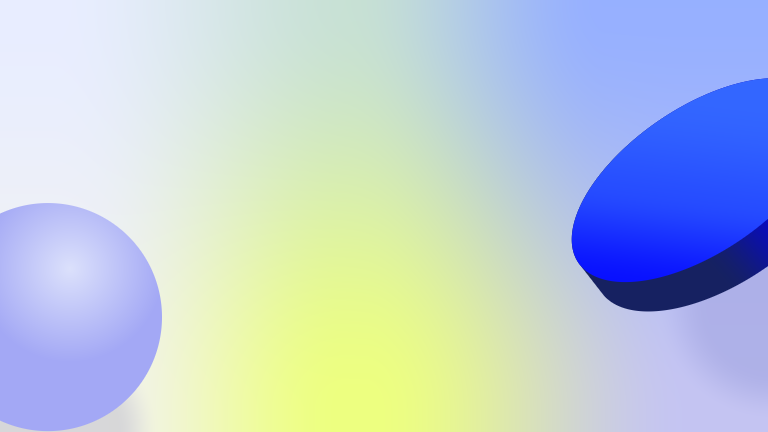
Give the GLSL for this background, as a WebGL 1 fragment shader.

```glsl
precision highp float;
// Soft lavender, lime and blue backdrop with a pale sphere and a tilted blue disc.

uniform vec2 u_resolution;

// Lengths are in canvas heights, origin at the lower left.
#define SPHERE_CENTER vec2(0.111, 0.266)
#define SPHERE_RADIUS 0.264
#define SPHERE_LIGHT vec2(0.162, 0.378)
#define DISC_CENTER vec2(1.620, 0.583)
#define DISC_RADII vec2(0.340, 0.1674)
#define DISC_ANGLE 0.597
#define DISC_DEPTH vec2(0.053, -0.068)

// Coverage of a shape from its signed distance, one pixel wide.
float coverage(float dist) {
  return clamp(0.5 - dist * u_resolution.y, 0.0, 1.0);
}

// Maps a vector into the space where the disc face is a unit circle.
vec2 toDiscSpace(vec2 v) {
  float c = cos(DISC_ANGLE), s = sin(DISC_ANGLE);
  return vec2(c * v.x + s * v.y, c * v.y - s * v.x) / DISC_RADII;
}

// Approximate canvas distance to the unit circle in disc space.
float discDistance(vec2 q) {
  float r = max(length(q), 0.001);
  return (r - 1.0) * r / max(length(q / DISC_RADII), 0.001);
}

// Two horizontal ramps blended from floor to ceiling.
vec3 backdrop(vec2 p) {
  vec3 lavender = vec3(0.91, 0.93, 1.0);
  vec3 mint = vec3(0.78, 0.88, 0.83);
  vec3 skyBlue = vec3(0.59, 0.69, 1.0);
  vec3 cream = vec3(0.95, 0.95, 0.94);
  vec3 lime = vec3(0.93, 1.0, 0.50);
  vec3 lilac = vec3(0.77, 0.77, 0.95);

  vec3 upper = mix(lavender, mint, smoothstep(0.12, 0.86, p.x));
  upper = mix(upper, skyBlue, smoothstep(0.80, 1.40, p.x));
  vec3 lower = mix(cream, lime, smoothstep(0.20, 0.80, p.x));
  lower = mix(lower, lilac, smoothstep(0.85, 1.60, p.x));
  return mix(lower, upper, smoothstep(0.05, 1.0, p.y));
}

// Blurred round shadow.
float softShadow(vec2 p, vec2 center, float radius, float blur) {
  return 1.0 - smoothstep(radius - blur, radius + blur, length(p - center));
}

vec3 sphereColor(vec2 p) {
  vec3 highlight = vec3(0.86, 0.88, 0.985);
  vec3 periwinkle = vec3(0.64, 0.66, 0.96);
  float t = clamp(length(p - SPHERE_LIGHT) / 0.215, 0.0, 1.0);
  return mix(highlight, periwinkle, t);
}

vec3 faceColor(vec2 p) {
  vec3 deepBlue = vec3(0.03, 0.06, 1.0);
  vec3 midBlue = vec3(0.14, 0.28, 1.0);
  vec3 brightBlue = vec3(0.20, 0.40, 1.0);
  float h = p.y + 0.12 * (p.x - DISC_CENTER.x);
  vec3 color = mix(deepBlue, midBlue, smoothstep(0.31, 0.54, h));
  return mix(color, brightBlue, smoothstep(0.45, 0.78, h));
}

vec3 rimColor(vec2 p) {
  vec3 navy = vec3(0.085, 0.13, 0.38);
  vec3 ultramarine = vec3(0.03, 0.04, 0.76);
  float along = dot(p - DISC_CENTER, vec2(0.75, 0.66));
  return mix(navy, ultramarine, smoothstep(-0.12, 0.09, along));
}

void main() {
  vec2 p = gl_FragCoord.xy / u_resolution.y;
  vec3 color = backdrop(p);

  // Shadows cast on the backdrop
  float discShadow = softShadow(p, vec2(1.79, 0.29), 0.21, 0.06);
  color = mix(color, vec3(0.67, 0.68, 0.90), 0.85 * discShadow);
  float sphereShadow = softShadow(p, vec2(0.14, 0.0), 0.18, 0.05);
  color = mix(color, vec3(0.83, 0.83, 0.84), 0.9 * sphereShadow);

  // Sphere
  float sphere = coverage(length(p - SPHERE_CENTER) - SPHERE_RADIUS);
  color = mix(color, sphereColor(p), sphere);

  // Disc: the rim is the face swept along its depth, a capsule in disc space
  vec2 q = toDiscSpace(p - DISC_CENTER);
  vec2 depth = toDiscSpace(DISC_DEPTH);
  float sweep = clamp(dot(q, depth) / dot(depth, depth), 0.0, 1.0);
  color = mix(color, rimColor(p), coverage(discDistance(q - depth * sweep)));
  color = mix(color, faceColor(p), coverage(discDistance(q)));

  gl_FragColor = vec4(color, 1.0);
}
```
